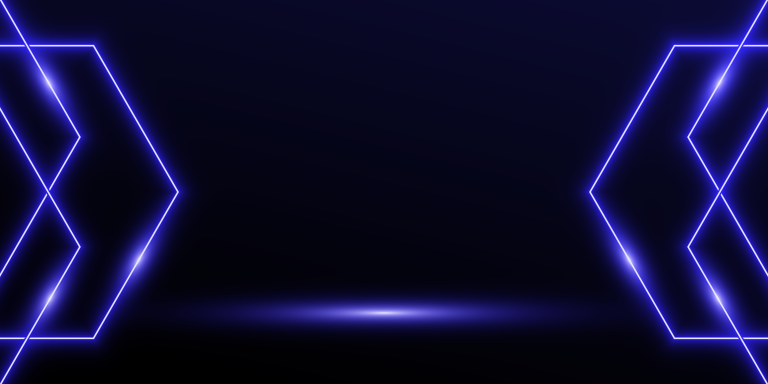
Give the GLSL for this background, as a WebGL 1 fragment shader.

```glsl
precision highp float;

uniform vec2 u_resolution;

#define LINE_HALF 0.0016
#define GLOW_REACH 0.018
#define GAP_WIDTH 0.008
#define CHEVRON_TIP 0.208
#define CHEVRON_SHIFT 0.143
#define FRAME_TIP 0.4635
#define FRAME_HALF 0.381
#define FLOOR_Y 0.185
#define NEON vec3(0.15, 0.10, 0.88)
#define HOT vec3(0.93, 0.92, 1.0)
#define SKY vec3(0.044, 0.042, 0.205)

const vec2 ARM = vec2(-0.5, 0.8660254);

float segment(vec2 p, vec2 a, vec2 b) {
    vec2 ab = b - a;
    return length(p - a - ab * clamp(dot(p - a, ab) / dot(ab, ab), 0.0, 1.0));
}

// Right-pointing wedge with its tip at the given place
float chevron(vec2 p, vec2 tip) {
    p -= tip;
    return segment(vec2(p.x, abs(p.y)), vec2(0.0), ARM * 2.0);
}

// Hexagon that runs out through the side of the canvas
float hexFrame(vec2 p) {
    p.y = abs(p.y - 0.5);
    vec2 corner = vec2(FRAME_TIP - FRAME_HALF * 0.57735, FRAME_HALF);
    float slanted = segment(p, vec2(FRAME_TIP, 0.0), corner);
    float level = segment(p, corner, vec2(-1.0, FRAME_HALF));
    return min(slanted, level);
}

float screen(float a, float b) {
    return 1.0 - (1.0 - a) * (1.0 - b);
}

// Halo in x, hot centre in y
vec2 flare(vec2 p, vec2 haloSize, vec2 coreSize) {
    float halo = exp(-pow(length(p / haloSize), 1.4));
    float core = exp(-length(p / coreSize));
    return vec2(halo, core);
}

// Flare stretched along a slanted arm
vec2 armFlare(vec2 p, vec2 centre, vec2 along) {
    p -= centre;
    vec2 local = vec2(dot(p, along), dot(p, vec2(-along.y, along.x)));
    return flare(local, vec2(0.075, 0.032), vec2(0.028, 0.011));
}

void addLight(inout vec2 light, vec2 extra) {
    light = vec2(screen(light.x, extra.x), screen(light.y, extra.y));
}

// A later line passes over the earlier ones and cuts a small gap in them
void addLine(inout vec2 light, float dist, float pixel) {
    float core = 1.0 - smoothstep(LINE_HALF - 0.6 * pixel, LINE_HALF + 0.9 * pixel, dist);
    light.y *= smoothstep(0.4 * GAP_WIDTH, GAP_WIDTH, dist);
    light.y = max(light.y, core);
    light.x = screen(light.x, 0.92 * exp(-dist / GLOW_REACH));
}

void main() {
    float pixel = 1.0 / u_resolution.y;
    float aspect = u_resolution.x * pixel;
    vec2 p = gl_FragCoord.xy * pixel;
    vec2 side = vec2(min(p.x, aspect - p.x), p.y);

    // Slanted night gradient
    float rise = clamp(0.36 * p.x / aspect + 0.74 * p.y - 0.10, 0.0, 1.0);
    vec3 color = SKY * pow(rise, 1.15);

    // Neon outlines, mirrored left and right
    vec2 light = vec2(0.0);
    addLine(light, hexFrame(side), pixel);
    addLine(light, chevron(side, vec2(CHEVRON_TIP, 0.5 + CHEVRON_SHIFT)), pixel);
    addLine(light, chevron(side, vec2(CHEVRON_TIP, 0.5 - CHEVRON_SHIFT)), pixel);

    // Bright spots riding on the arms
    vec2 downArm = vec2(ARM.x, -ARM.y);
    addLight(light, armFlare(side, vec2(CHEVRON_TIP, 0.5 + CHEVRON_SHIFT) + ARM * 0.163, ARM));
    addLight(light, armFlare(side, vec2(CHEVRON_TIP, 0.5 - CHEVRON_SHIFT) + downArm * 0.155, downArm));
    addLight(light, armFlare(side, vec2(FRAME_TIP, 0.5) + downArm * 0.204, downArm));

    // Flat pool of light on the floor
    vec2 pool = p - vec2(0.5 * aspect, FLOOR_Y);
    addLight(light, flare(pool, vec2(0.32, 0.030), vec2(0.100, 0.0095)));

    color += NEON * light.x;
    color = mix(color, HOT, light.y);
    gl_FragColor = vec4(color, 1.0);
}
```
